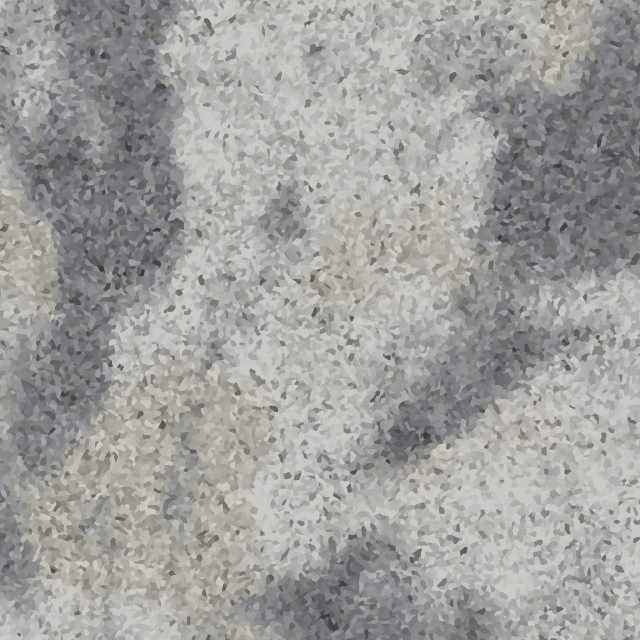
Give the GLSL for this texture, as a Shadertoy shader.

```glsl
const float GRAINS = 128.0;           // grains across the canvas height
const float GRAIN_CONTRAST = 0.15;
const float GRAIN_STRETCH = 0.35;
const float SPECK_SHARE = 0.075;
const float SPECK_DEPTH = 0.26;
const float DARK_TONE = 0.475;
const float LIGHT_TONE = 0.745;
const float MAX_TONE = 0.785;
const vec2 PATCH_EDGE = vec2(0.38, 0.58);
const vec2 DIAGONAL_SCALE = vec2(2.6, 5.2);
const vec2 UPRIGHT_SCALE = vec2(5.6, 2.8);
const float DIAGONAL_ANGLE = 0.5;
const vec3 SLATE_TINT = vec3(-0.009, -0.004, 0.011);
const vec3 STONE_TINT = vec3(0.002, 0.002, -0.003);
const vec3 SAND_TINT = vec3(0.018, 0.007, -0.026);

vec3 hash3(vec2 p) {
    vec3 q = fract(p.xyx * vec3(0.1031, 0.1030, 0.0973));
    q += dot(q, q.yxz + 33.33);
    return fract((q.xxy + q.yzz) * q.zyx);
}

float valueNoise(vec2 p) {
    vec2 cell = floor(p), f = fract(p);
    f = f * f * (3.0 - 2.0 * f);
    float bottom = mix(hash3(cell).x, hash3(cell + vec2(1, 0)).x, f.x);
    float top = mix(hash3(cell + vec2(0, 1)).x, hash3(cell + vec2(1, 1)).x, f.x);
    return mix(bottom, top, f.y);
}

float fbm(vec2 p) {
    float sum = 0.0, weight = 0.54;
    for (int i = 0; i < 4; i++) {
        sum += weight * valueNoise(p);
        p = mat2(1.6, 1.2, -1.2, 1.6) * p + 17.3;
        weight *= 0.48;
    }
    return sum;
}

mat2 rotation(float angle) {
    float c = cos(angle), s = sin(angle);
    return mat2(c, -s, s, c);
}

// Broad patches: upright on the left, slanted on the right
float patchField(vec2 p) {
    vec2 warp = vec2(fbm(p * 4.0 + 3.1), fbm(p * 4.0 + 41.7)) - 0.5;
    p += 0.16 * warp;
    float upright = fbm(p * UPRIGHT_SCALE + 5.0);
    float slanted = fbm(rotation(DIAGONAL_ANGLE) * p * DIAGONAL_SCALE + 23.0);
    return mix(upright, slanted, smoothstep(0.3, 0.55, p.x + 0.4 * (0.5 - p.y)));
}

// Flat colour of the grain whose seed lies at p
vec3 grainColor(vec2 p, vec2 id) {
    vec3 rnd = hash3(id + 211.0);
    vec3 extra = hash3(id + 577.0);
    float light = smoothstep(PATCH_EDGE.x, PATCH_EDGE.y, patchField(p));
    float sand = smoothstep(0.52, 0.64, fbm(p * 3.2 + 71.0)) * smoothstep(0.2, 0.7, light);

    float tone = mix(DARK_TONE, LIGHT_TONE, light);
    tone += 0.15 * (fbm(p * 15.0 + 9.0) - 0.5);
    tone = mix(tone, 0.65, 0.7 * sand);
    float roughness = mix(0.75, 1.25, valueNoise(p * 9.0 + 31.0));
    tone += (rnd.x + rnd.y - 1.0) * GRAIN_CONTRAST * roughness;

    // Dark mineral specks gather in clusters
    float cluster = smoothstep(0.25, 0.8, valueNoise(p * 13.0 + 57.0));
    float speck = step(rnd.z, SPECK_SHARE * (0.4 + 1.6 * cluster));
    tone -= speck * SPECK_DEPTH * mix(0.45, 1.0, extra.x) * mix(0.5, 1.0, light);
    tone = clamp(tone, 0.22, MAX_TONE);

    vec3 tint = mix(SLATE_TINT, STONE_TINT, light);
    tint = mix(tint, SAND_TINT, max(sand, 0.75 * step(0.88, extra.y)));
    return vec3(tone) + tint * mix(0.6, 1.3, extra.z);
}

void mainImage(out vec4 fragColor, in vec2 fragCoord) {
    vec2 p = fragCoord / iResolution.y * GRAINS;
    vec2 home = floor(p);
    float nearest = 1e3, second = 1e3;
    vec2 nearId = home, nearSeed = p, nextId = home, nextSeed = p;

    // Two closest grains, each with its own size, direction and stretch
    for (int y = -2; y <= 2; y++)
    for (int x = -2; x <= 2; x++) {
        vec2 id = home + vec2(x, y);
        vec3 rnd = hash3(id);
        vec2 seed = id + rnd.xy;
        vec2 offset = rotation(rnd.z * 6.2832) * (p - seed);
        offset *= vec2(1.0 - GRAIN_STRETCH, 1.0 + GRAIN_STRETCH);
        float d = length(offset) - 0.4 * hash3(id + 97.0).x;
        if (d < nearest) {
            second = nearest; nextId = nearId; nextSeed = nearSeed;
            nearest = d; nearId = id; nearSeed = seed;
        } else if (d < second) {
            second = d; nextId = id; nextSeed = seed;
        }
    }

    // Smooth the shared edge over about one pixel
    float pixel = GRAINS / iResolution.y;
    float cover = 0.5 + 0.5 * clamp((second - nearest) / pixel, 0.0, 1.0);
    vec3 color = mix(grainColor(nextSeed / GRAINS, nextId),
                     grainColor(nearSeed / GRAINS, nearId), cover);
    fragColor = vec4(color, 1.0);
}
```
